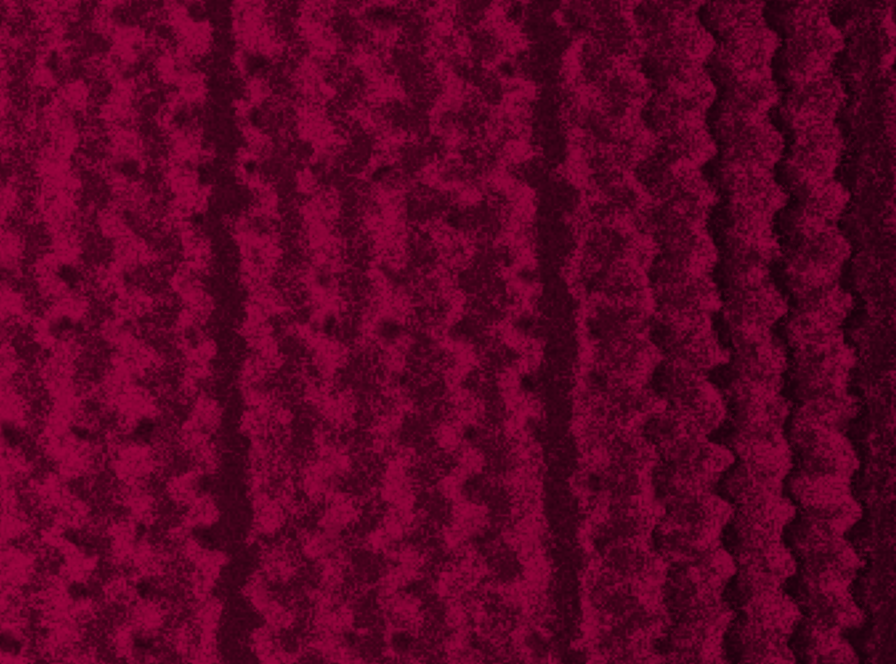
Reproduce this texture procedurally as a Shadertoy shader.

```glsl
// Crimson fuzzy rib knit: leaning vertical ribs with zigzag edges and rows of small dark holes.

const float TAU = 6.2831853;
const vec2 STITCHES = vec2(13.71, 12.67);   // ribs across, rows down
const vec3 SHADOW = vec3(0.10, 0.0, 0.045);
const vec3 WOOL = vec3(0.60, 0.01, 0.24);

float hash(vec2 p) {
    vec3 q = fract(p.xyx * 0.1031);
    q += dot(q, q.yzx + 33.33);
    return fract((q.x + q.y) * q.z);
}

float noise(vec2 p) {
    vec2 i = floor(p), f = fract(p);
    f = f * f * (3.0 - 2.0 * f);
    return mix(mix(hash(i), hash(i + vec2(1, 0)), f.x),
               mix(hash(i + vec2(0, 1)), hash(i + vec2(1, 1)), f.x), f.y);
}

float fbm(vec2 p) {
    float sum = 0.0, gain = 0.5;
    for (int k = 0; k < 4; k++) {
        sum += gain * noise(p);
        p = p * 2.03 + 17.3;
        gain *= 0.5;
    }
    return sum / 0.9375;
}

// Rounded rib: crest just left of whole numbers, wide soft valley between.
float roundRib(float x) {
    return smoothstep(0.05, 0.95, 0.5 + 0.5 * cos(TAU * (x + 0.08)));
}

// Side-lit rib: climbs slowly to a bright lip, then drops into a crease.
float lippedRib(float x) {
    float f = fract(x);
    return mix(0.15, 1.0, smoothstep(0.05, 0.78, f)) * (1.0 - smoothstep(0.86, 0.99, f));
}

// Narrow crease along whole numbers.
float crease(float x) {
    return 1.0 - smoothstep(0.02, 0.17, abs(fract(x + 0.5) - 0.5));
}

// Wider trough after every fifth rib.
float deepGroove(float x) {
    float d = abs(mod(x, 5.0) - 2.47);
    return 1.0 - smoothstep(0.10, 0.34, d);
}

// One ragged hole per stitch, with random place, size and depth.
float stitchHole(vec2 stitch, vec2 ragged, float openness) {
    vec2 id = round(stitch);
    vec2 jitter = vec2(hash(id + 3.1), hash(id + 41.7)) - 0.5;
    vec2 d = stitch - id - 0.14 * jitter + ragged;
    float size = mix(0.8, 1.2, hash(id + 77.0)) * mix(0.95, 1.1, openness);
    float depth = mix(0.9 * smoothstep(0.0, 0.9, hash(id + 9.0)), 1.0, openness);
    return depth * (1.0 - smoothstep(0.2, 1.5, length(d / (vec2(0.15, 0.23) * size))));
}

void mainImage(out vec4 fragColor, in vec2 fragCoord) {
    vec2 uv = fragCoord / iResolution.xy;
    vec2 p = fragCoord / iResolution.y;
    float sideLight = smoothstep(0.58, 0.85, uv.x);

    // Stitch grid, slightly slanted
    float down = 1.0 - uv.y;
    vec2 stitch = vec2(uv.x, down) * STITCHES - vec2(0.87 + 0.35 * down, 0.27);
    vec2 ragged = vec2(fbm(p * 30.0), fbm(p * 30.0 + 50.0)) - 0.5;

    // Zigzag edges, loosened by the fuzz
    float zigzag = 0.10 * cos(TAU * stitch.y);
    float ribX = stitch.x + zigzag + ragged.x * mix(0.55, 0.28, sideLight);
    float rib = mix(roundRib(ribX), lippedRib(ribX), sideLight);
    float groove = deepGroove(stitch.x + 0.25 * zigzag + 0.3 * ragged.x);

    // Wool pile: soft clumps and fine speckle
    float clumps = fbm(p * 44.0 + 8.0) - 0.5;
    float speckle = 0.65 * noise(p * 250.0) + 0.35 * noise(p * 140.0 + 31.0) - 0.5;
    float broad = noise(p * 4.0 + 5.0) - 0.5;

    // Bright fibres gather on the crests and thin out over the valleys
    float cover = 0.20 + 0.46 * rib + 0.85 * clumps + 0.60 * speckle + 0.12 * broad;
    cover += mix(0.14, -0.08, uv.x) - 0.28 * groove;
    float pile = smoothstep(0.08, 0.92, cover);

    float light = mix(0.35, 0.87, pile) + mix(0.06, -0.07, uv.x) + 0.26 * speckle;
    light -= 0.08 * groove + 0.20 * sideLight * crease(ribX);

    float hole = stitchHole(stitch, ragged * 0.5, sideLight);
    light = mix(light, 0.10 + 0.15 * speckle, 0.85 * hole);

    fragColor = vec4(mix(SHADOW, WOOL, clamp(light, 0.0, 1.0)), 1.0);
}
```
